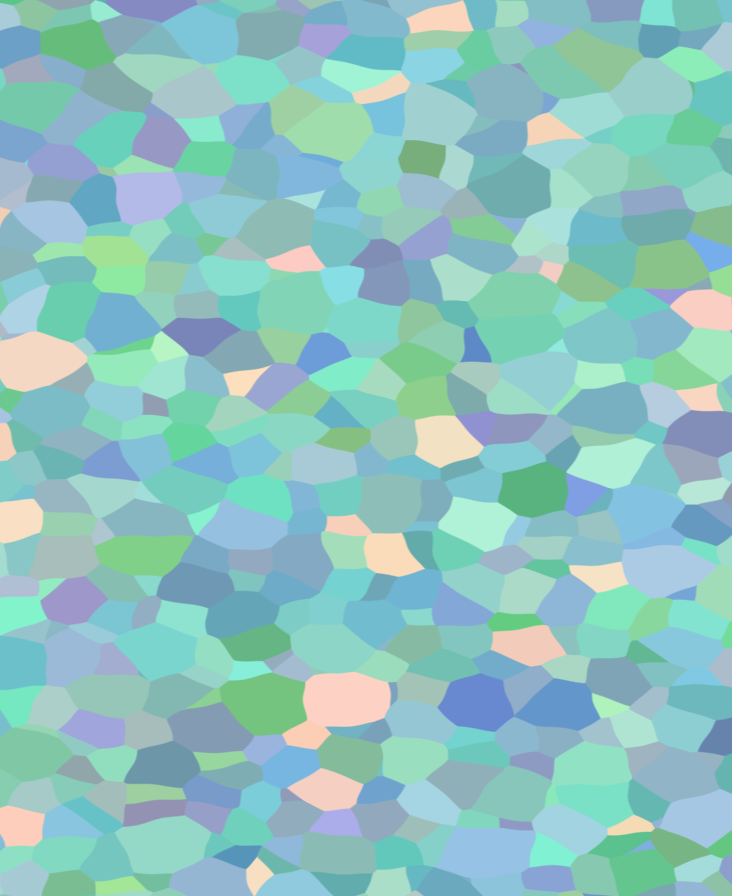
A Shadertoy shader for this pattern:

```glsl
// Irregular mosaic of flat, wide pastel cells in teal, blue and green with rare peach ones.

vec3 hash3(vec2 cell, float seed) {
    vec3 q = fract(vec3(cell.xyx + seed * 7.31) * vec3(0.1031, 0.1030, 0.0973));
    q += dot(q, q.yxz + 33.33);
    return fract((q.xxy + q.yzz) * q.zyx);
}

// Base tint chosen by area share, then varied per cell
vec3 cellColor(vec2 cell) {
    float pick = hash3(cell, 5.0).x;
    vec3 vary = hash3(cell, 11.0) - 0.5;
    float light = hash3(cell, 17.0).y - 0.5;

    if (pick > 0.96) return vec3(0.97, 0.83, 0.74) + vary * vec3(0.05, 0.12, 0.07);

    vec3 tint = vec3(0.54, 0.78, 0.78);                 // teal
    if (pick > 0.30) tint = vec3(0.55, 0.71, 0.78);     // steel
    if (pick > 0.54) tint = vec3(0.55, 0.84, 0.75);     // mint
    if (pick > 0.76) tint = vec3(0.51, 0.64, 0.80);     // blue
    if (pick > 0.86) tint = vec3(0.47, 0.79, 0.59);     // green
    return tint + vary * vec3(0.23, 0.12, 0.13) + light * vec3(0.13, 0.15, 0.13);
}

void mainImage(out vec4 fragColor, in vec2 fragCoord) {
    // Grid with wide cells, bent slightly by layered sines
    vec2 p = fragCoord / iResolution.y * vec2(20.0, 30.0);
    p += 0.05 * sin(p.yx * 2.3 + vec2(0.0, 1.7)) + 0.025 * sin(p.yx * 5.9 + p);
    vec2 base = floor(p);

    // Weighted cells: the random weight makes some large and others tiny
    float nearest = 1e5, second = 1e5;
    vec2 siteA = vec2(0.0), siteB = vec2(0.0);
    vec2 cellA = vec2(0.0), cellB = vec2(0.0);
    for (int y = -2; y <= 2; y++) {
        for (int x = -2; x <= 2; x++) {
            vec2 cell = base + vec2(x, y);
            vec3 rnd = hash3(cell + 60.0, 1.0);
            vec2 site = cell + 0.04 + 0.92 * rnd.xy;
            vec2 offset = p - site;
            float power = dot(offset, offset) - 0.9 * rnd.z * rnd.z * rnd.z;
            if (power < nearest) {
                second = nearest; siteB = siteA; cellB = cellA;
                nearest = power;  siteA = site;  cellA = cell;
            } else if (power < second) {
                second = power; siteB = site; cellB = cell;
            }
        }
    }

    // Blend across the straight border between the two closest cells
    float border = 0.5 * (second - nearest) / max(length(siteA - siteB), 0.02);
    float soft = 0.9 * 30.0 / iResolution.y;
    vec3 color = mix(cellColor(cellB + 60.0), cellColor(cellA + 60.0),
                     smoothstep(-soft, soft, border));
    fragColor = vec4(clamp(color, 0.0, 1.0), 1.0);
}
```
